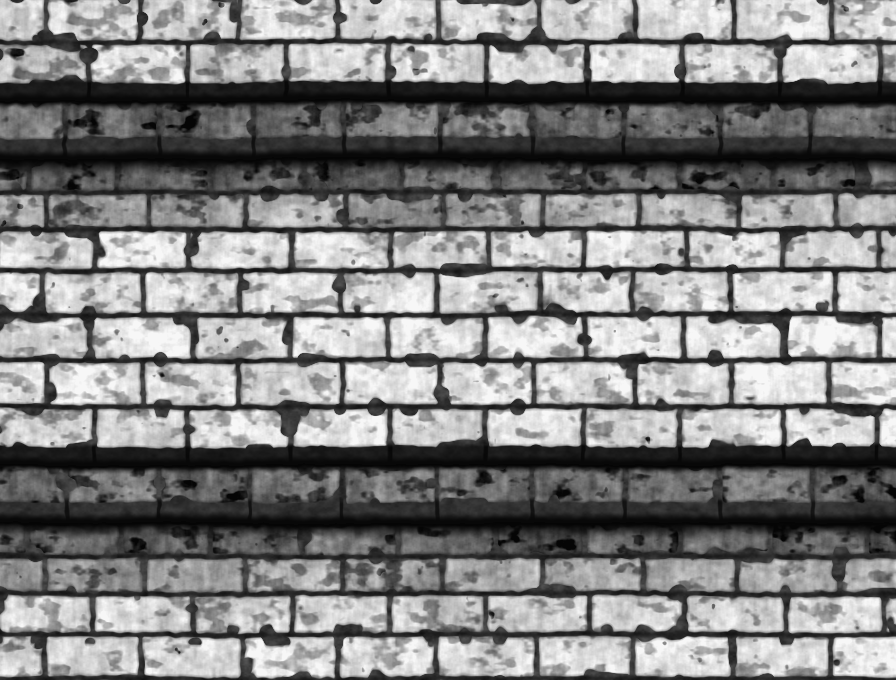
Write a Shadertoy shader that draws this texture.

```glsl
// Weathered grey brick wall with two stepped, shadowed ledges per repeat.

#define ASPECT 1.32        // canvas width in units of its height
#define FIRST_COURSE 0.0617 // distance from the top to the first full repeat
#define PERIOD 0.536       // height of one repeat of eight courses
#define BRICK_LENGTH 0.1452
#define JOINT_WIDTH 0.0072
#define CORNER 0.004
#define JITTER 0.07        // sideways wander of the upright joints
#define CHIPPING 0.011
#define SCUFFS 0.30
#define UNDERSIDE 0.19

const int COURSES = 8;
// Per course: top edge, ledge depth below (both in repeats), first joint, tone.
const float TOP[9] = float[9](0.0, 0.16, 0.32, 0.412, 0.514, 0.626, 0.748, 0.872, 1.0);
const float LEDGE[8] = float[8](0.042, 0.050, 0.0, 0.0, 0.0, 0.0, 0.0, 0.0);
const float SHIFT[8] = float[8](0.93, 0.71, 0.28, 0.49, 0.95, 0.44, 0.94, 0.45);
const float TONE[8] = float[8](0.85, 0.45, 0.42, 0.65, 0.85, 0.89, 0.90, 0.88);

float hash(vec2 p) {
    return fract(sin(dot(p, vec2(12.9898, 78.233))) * 43758.5453);
}

float noise(vec2 p) {
    vec2 cell = floor(p), f = fract(p);
    f = f * f * (3.0 - 2.0 * f);
    float low = mix(hash(cell), hash(cell + vec2(1, 0)), f.x);
    float high = mix(hash(cell + vec2(0, 1)), hash(cell + vec2(1, 1)), f.x);
    return mix(low, high, f.y);
}

float fbm(vec2 p) {
    float sum = 0.0, weight = 0.57;
    for (int i = 0; i < 3; i++) {
        sum += weight * noise(p);
        p = p * 2.03 + 17.3;
        weight *= 0.5;
    }
    return sum;
}

// Painted brick face: blotches, streaks, grain, scuffs and pits.
float brickFace(vec2 p, vec2 id, float tone) {
    vec2 q = p + 3.7 * hash(id);
    float spread = 0.72 * tone * (1.0 - tone);
    float face = tone + spread * (hash(id + 5.1) - 0.5);
    face += 0.26 * (fbm(q * vec2(14.0, 20.0)) - 0.5);
    face += 0.20 * (fbm(q * vec2(110.0, 28.0)) - 0.5);
    face += 0.26 * (fbm(q * vec2(85.0, 110.0)) - 0.5);
    face -= SCUFFS * smoothstep(0.56, 0.74, fbm(q * vec2(38.0, 56.0)));
    face -= 0.5 * tone * smoothstep(0.80, 0.87, fbm(q * 42.0 + 9.0));
    return face;
}

void mainImage(out vec4 fragColor, in vec2 fragCoord) {
    vec2 p = fragCoord / iResolution.xy * vec2(ASPECT, 1.0);
    float pixel = 1.0 / iResolution.y;

    // Uneven laying and rough edges
    vec2 sway = vec2(noise(p * 9.0), noise(p * 9.0 + 31.0)) - 0.5;
    vec2 rough = vec2(noise(p * 85.0), noise(p * 85.0 + 47.0)) - 0.5;
    vec2 w = p + 0.004 * sway + 0.0032 * rough;

    // Course lookup, counted downwards
    float down = (1.0 - w.y - FIRST_COURSE) / PERIOD;
    float v = fract(down);
    int k = 0;
    for (int i = 1; i < COURSES; i++) if (v >= TOP[i]) k = i;
    float row = float(k) + float(COURSES) * floor(down);
    float bottom = TOP[k + 1] - LEDGE[k];

    // Nearest upright joint and brick index
    float len = BRICK_LENGTH * (k == 1 || k == 2 ? 0.946 : 1.0);
    float u = w.x / len - SHIFT[k];
    float joint = floor(u + 0.5);
    float offset = u - joint - JITTER * (hash(vec2(joint, row)) - 0.5);
    vec2 id = vec2(joint - (offset < 0.0 ? 1.0 : 0.0), row);

    // Rounded brick outline with chipped edges
    vec2 gap = vec2(abs(offset) * len, min(v - TOP[k], bottom - v) * PERIOD);
    vec2 corner = CORNER + 0.5 * JOINT_WIDTH - gap;
    float d = length(max(corner, 0.0)) + min(max(corner.x, corner.y), 0.0) - CORNER;
    d += CHIPPING * smoothstep(0.66, 0.92, noise(p * 38.0 + 3.0));

    // Mortar, darkest beneath the course above
    float grain = fbm(p * vec2(80.0, 100.0) + 60.0);
    float mortar = mix(0.08, 0.36, grain);
    mortar *= mix(0.6, 1.0, smoothstep(0.0, JOINT_WIDTH, gap.y));

    // Dark underside of a projecting course
    if (LEDGE[k] > 0.0) {
        float depth = (v - bottom) / LEDGE[k];
        float under = UNDERSIDE * (k == 0 ? 0.55 : 1.0) * (0.6 + 0.8 * grain);
        under *= mix(0.35, 1.0, smoothstep(0.2, 0.6, gap.x / JOINT_WIDTH));
        under = mix(under, 0.03, smoothstep(0.35, 0.9, depth));
        mortar = mix(mortar, under, smoothstep(-0.5, -0.1, depth));
    }

    // Brick face with a worn rim
    float face = brickFace(p, id, TONE[k]);
    face *= mix(0.74, 1.0, smoothstep(0.0, 0.005, -d));
    float shade = mix(mortar, face, smoothstep(pixel, -pixel, d));

    // Shadow cast by the ledge above
    if (k == 1 || k == 2) {
        float reach = (k == 1 ? 0.026 : 0.050) * (0.75 + 0.5 * noise(p * 45.0));
        shade *= mix(0.12, 1.0, smoothstep(0.0, reach, v - TOP[k]));
    }

    fragColor = vec4(vec3(clamp(shade, 0.02, 0.97)), 1.0);
}
```
